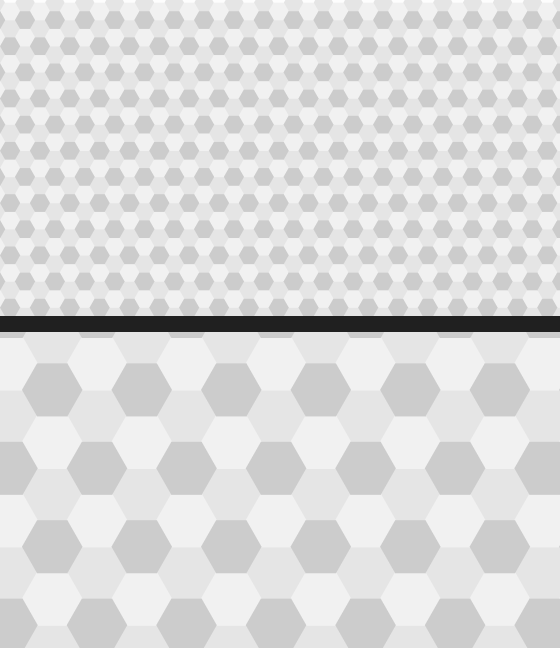
Top, the full canvas; bottom, a detail of the centre.
A Shadertoy shader for this pattern:

```glsl
// Honeycomb of flat-topped hexagons in three greys, each column cycling dark, pale, mid.
// The mid grey is the ground; pale and dark hexagons are drawn over it from
// the distance to a staggered lattice, with white gaps along the top border.

#define HEX_SIDE   vec2(0.03148, 0.03184)  // side length in canvas heights, per axis
#define ANCHOR     vec2(0.6458, 0.6056)    // centre of one dark hexagon
#define DARK_SIZE  1.015
#define PALE_SIZE  1.025
#define BORDER_Y   0.985                   // dark cells above this line are blank
#define DARK_GREY  vec3(0.800)
#define MID_GREY   vec3(0.899)
#define PALE_GREY  vec3(0.946)
#define BLANK      vec3(0.992)

const float SQRT3 = 1.7320508;

// Signed distance to a flat-topped hexagon whose side is "size".
float hexagon(vec2 p, float size) {
    p = abs(p);
    return max(p.y, 0.5 * p.y + 0.5 * SQRT3 * p.x) - 0.5 * SQRT3 * size;
}

// Offset from the nearest point of a rectangular lattice.
vec2 repeatCell(vec2 p, vec2 period) {
    return p - period * floor(p / period + 0.5);
}

// Hexagons of one tone: a rectangular lattice plus its half-period shift.
float hexLattice(vec2 p, float size) {
    vec2 period = vec2(3.0, 3.0 * SQRT3);
    float even = hexagon(repeatCell(p, period), size);
    float odd = hexagon(repeatCell(p - 0.5 * period, period), size);
    return min(even, odd);
}

float coverage(float dist, float pixel) {
    return clamp(0.5 - dist / pixel, 0.0, 1.0);
}

void mainImage(out vec4 fragColor, in vec2 fragCoord) {
    vec2 uv = fragCoord / iResolution.y;
    vec2 p = (uv - ANCHOR) / HEX_SIDE;
    float pixel = 1.0 / (iResolution.y * HEX_SIDE.y);

    // Pale hexagons sit directly below the dark ones.
    float pale = coverage(hexLattice(p + vec2(0.0, SQRT3), PALE_SIZE), pixel);
    float dark = coverage(hexLattice(p, DARK_SIZE), pixel);

    vec3 darkTone = uv.y > BORDER_Y ? BLANK : DARK_GREY;
    vec3 color = mix(MID_GREY, PALE_GREY, pale);
    color = mix(color, darkTone, dark);
    fragColor = vec4(color, 1.0);
}
```
